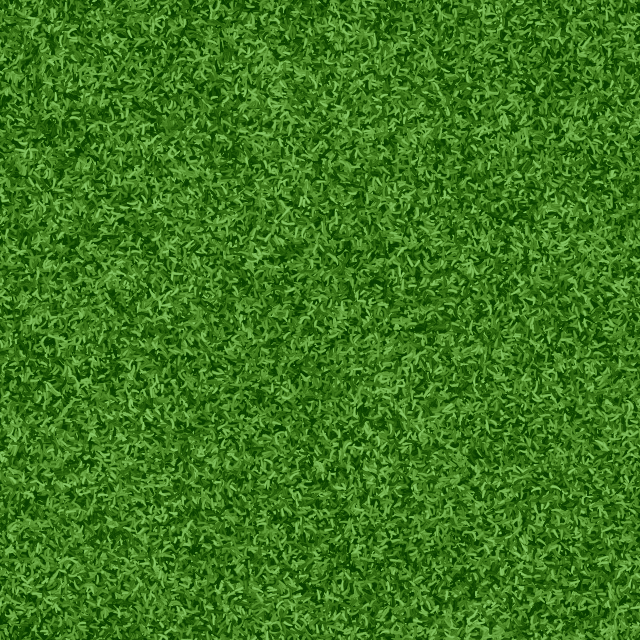
A WebGL 1 fragment shader for this texture:

```glsl
precision highp float;
// Dense, short lawn seen from above: small curved blades of grass in all directions.
// A jittered grid scatters soft blades in layers, each painted over the last;
// the resulting tone is then coloured from deep shade green to pale leaf green.

uniform vec2 u_resolution;

#define CELLS 72.0         // grid cells across the canvas
#define LAYERS 7           // blades per cell
#define HALF_LENGTH 0.52   // longest half blade, in cells
#define HALF_WIDTH 0.25    // soft half width, in cells
#define BEND 0.55          // strongest curvature
#define TONE_MEAN 0.57     // average blade tone
#define TONE_SPREAD 1.16   // tone range between blades
#define RIDGE 0.26         // lighter spine, darker edges
#define PATCHES 0.12       // broad light and dark patches
#define SHADE_TONE 0.02    // gaps between the blades

vec4 hash4(vec3 p) {
  vec4 phase = vec4(
    dot(p, vec3(127.1, 311.7, 74.7)),
    dot(p, vec3(269.5, 183.3, 246.1)),
    dot(p, vec3(113.5, 271.9, 124.6)),
    dot(p, vec3(419.2, 371.9, 68.2)));
  return fract(sin(phase) * 43758.5453);
}

float valueNoise(vec2 p) {
  vec2 i = floor(p);
  vec2 f = fract(p);
  f = f * f * (3.0 - 2.0 * f);
  float a = hash4(vec3(i, 31.0)).x;
  float b = hash4(vec3(i + vec2(1.0, 0.0), 31.0)).x;
  float c = hash4(vec3(i + vec2(0.0, 1.0), 31.0)).x;
  float d = hash4(vec3(i + vec2(1.0, 1.0), 31.0)).x;
  return mix(mix(a, b, f.x), mix(c, d, f.x), f.y);
}

// Distance from the spine of a bent, tapered blade: 0 on the spine, 1 at the edge
float bladeDistance(vec2 p, float angle, float size, float bend) {
  float c = cos(angle);
  float s = sin(angle);
  vec2 q = vec2(c * p.x + s * p.y, c * p.y - s * p.x);
  float halfLength = HALF_LENGTH * mix(0.6, 1.0, size);
  q.y += bend * (q.x * q.x - 0.08);
  float along = clamp(q.x / halfLength, -1.0, 1.0);
  float halfWidth = HALF_WIDTH * (0.85 - 0.25 * along);
  return length(vec2(max(abs(q.x) - halfLength, 0.0), q.y)) / halfWidth;
}

float grassTone(vec2 p) {
  vec2 home = floor(p);
  float tone = SHADE_TONE;
  for (int layer = 0; layer < LAYERS; layer++) {
    for (int y = -1; y <= 1; y++) {
      for (int x = -1; x <= 1; x++) {
        vec2 cell = home + vec2(float(x), float(y));
        vec4 place = hash4(vec3(cell, float(layer)));
        vec4 look = hash4(vec3(cell, float(layer) + 11.5));
        float bend = (look.x - 0.5) * 2.0 * BEND;
        float d = bladeDistance(p - cell - place.xy, place.z * 6.2832, place.w, bend);
        float cover = 1.0 - smoothstep(0.3, 1.0, d);
        float bladeTone = TONE_MEAN + (look.y - 0.5) * TONE_SPREAD + RIDGE * (0.4 - d);
        tone = mix(tone, bladeTone, cover);
      }
    }
  }
  return tone;
}

// Blue rises late, so shade stays saturated and tips turn pale
vec3 grassColor(float tone) {
  float t = clamp(tone, 0.0, 1.3);
  vec3 shade = vec3(0.03, 0.24, 0.0);
  vec3 tip = vec3(0.44, 0.68, 0.29);
  return shade + (tip - shade) * vec3(t, t, pow(t, 1.6));
}

void main() {
  vec2 uv = gl_FragCoord.xy / u_resolution.y;
  float patches = 0.6 * valueNoise(uv * 9.0) + 0.4 * valueNoise(uv * 23.0 + 7.0);
  float tone = grassTone(uv * CELLS) + PATCHES * (patches - 0.5);
  gl_FragColor = vec4(grassColor(tone), 1.0);
}
```
